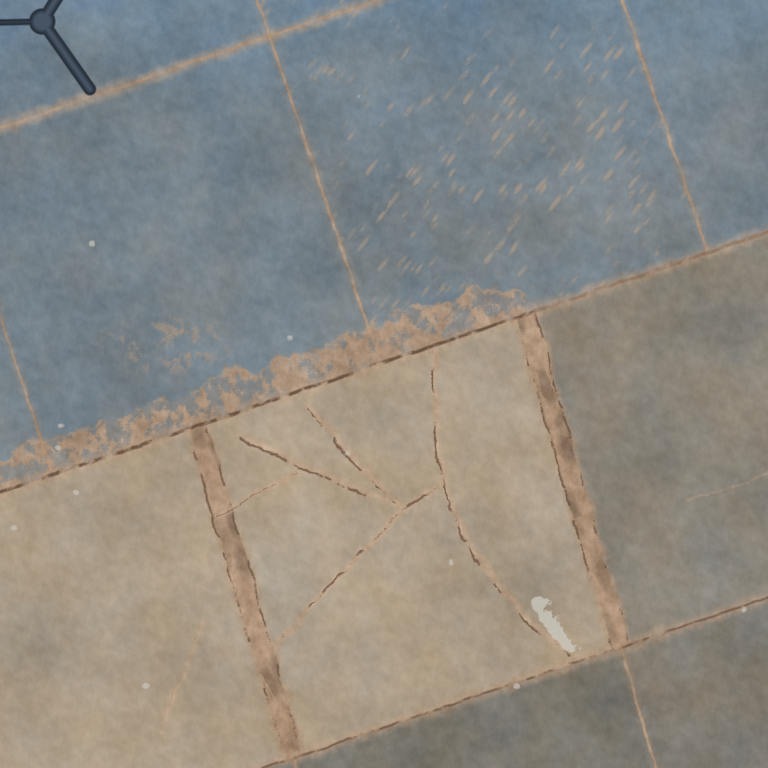
A WebGL 1 fragment shader for this texture:

```glsl
precision highp float;
// Worn stone paving: a blue-grey course above tan slabs, crumbling mortar, cracks and a dark pipe.
uniform vec2 u_resolution;
#define PITCH 0.450
#define CORNER vec2(0.671, 0.586)
#define TILT 0.327
#define THIN 0.0017
#define WIDE 0.0125
#define SPILL 0.046
#define BLUE vec3(0.468, 0.512, 0.540)
#define TAN vec3(0.668, 0.610, 0.530)
#define BROWN vec3(0.530, 0.505, 0.462)
#define SLATE vec3(0.470, 0.455, 0.420)
#define MORTAR vec3(0.690, 0.575, 0.475)
#define GAP vec3(0.370, 0.290, 0.230)

vec2 hash2(vec2 p) {
  return fract(sin(vec2(dot(p, vec2(127.1, 311.7)), dot(p, vec2(269.5, 183.3)))) * 4375.85);
}

// Layered sines, roughly -1 to 1
float waves(vec2 p) {
  float sum = 0.0, amp = 0.5;
  for (int i = 0; i < 6; i++) {
    p = mat2(0.8, 0.6, -0.6, 0.8) * p * 1.75 + 1.3;
    sum += amp * sin(p.x + 1.6 * sin(p.y)) * cos(p.y + 1.1 * sin(p.x * 0.7));
    amp *= 0.68;
  }
  return sum;
}

// Cellular noise: distance to the nearest point, and its random value
vec2 cells(vec2 p) {
  vec2 best = vec2(9.0, 0.0);
  for (int i = 0; i < 9; i++) {
    vec2 id = floor(p) + vec2(mod(float(i), 3.0), floor(float(i) / 3.0)) - 1.0;
    float d = length(id + hash2(id) - p);
    if (d < best.x) best = vec2(d, hash2(id + 17.0).x);
  }
  return best;
}

float ink(float d, float halfWidth) {
  float soft = 0.0008 + 0.6 / u_resolution.y;
  return 1.0 - smoothstep(halfWidth - soft, halfWidth + soft, d);
}

float segment(vec2 p, vec2 a, vec2 b) {
  vec2 ab = b - a;
  return length(p - a - ab * clamp(dot(p - a, ab) / dot(ab, ab), 0.0, 1.0));
}

// Curved fracture, then the star of straight ones
float cracks(vec2 p) {
  float t = clamp(0.544 - p.y, 0.0, 0.397), t2 = t * t;
  float d = length(vec2((p.x - 0.566 - 2.85 * t * t2) / sqrt(1.0 + 73.0 * t2 * t2), 0.544 - p.y - t));
  vec2 hub = vec2(0.523, 0.336);
  d = min(d, segment(p, hub, vec2(0.319, 0.430)));
  d = min(d, segment(p, hub, vec2(0.401, 0.473)));
  d = min(d, segment(p, hub, vec2(0.358, 0.160)));
  d = min(d, segment(p, hub, vec2(0.573, 0.368)));
  d = min(d, segment(p, vec2(0.286, 0.330), vec2(0.390, 0.388)) + 0.001);
  return min(d, segment(p, vec2(0.267, 0.186), vec2(0.208, 0.050)) + 0.002);
}

void main() {
  vec2 p = gl_FragCoord.xy / u_resolution;
  float mid = waves(p * 17.0 + 4.0), fine = waves(p * 75.0), rough = waves(p * 38.0 + 5.0);
  // Tilted paving frame; the lower joints lean slightly
  vec2 q = mat2(cos(TILT), -sin(TILT), sin(TILT), cos(TILT)) * (p - CORNER);
  q += 0.0018 * vec2(rough, waves(p * 24.0 + 9.0));
  q.x -= 0.045 * min(q.y, 0.0);
  float upper = step(0.0, q.y);
  vec2 grid = vec2(q.x - mix(0.013, -0.185, upper), q.y) / PITCH;
  vec2 slab = floor(grid), edge = abs(fract(grid + 0.5) - 0.5) * PITCH;
  // Slab colours and mottling
  float right = step(0.0, slab.x);
  vec3 lower = mix(mix(TAN, BROWN, right), mix(SLATE, BROWN * 0.92, right), step(slab.y, -1.5));
  vec3 col = mix(lower, BLUE + vec3(-0.05, 0.0, 0.05) * smoothstep(0.8, 1.1, p.y), upper);
  col += 0.042 * waves(p * 5.0) + 0.026 * mid + 0.03 * fine;
  col += vec3(0.022, 0.004, -0.018) * waves(p * 9.0 + 2.0);
  // Slanting pale scuffs and rusty stains on the upper course
  vec2 slant = mat2(0.6, -0.8, 0.8, 0.6) * (p + 0.006 * mid);
  vec2 scuff = cells(slant * vec2(28.0, 110.0));
  float scuffed = upper * right * step(slab.x, 0.5) * step(0.62, scuff.y) * smoothstep(-0.3, 0.5, mid);
  col = mix(col, MORTAR + 0.06, 0.5 * scuffed * (1.0 - smoothstep(0.1, 0.45, scuff.x + 0.2 * fine)));
  float stain = 1.0 - smoothstep(0.2, 1.0, length((p - vec2(0.22, 0.55)) / vec2(0.11, 0.05)));
  col = mix(col, MORTAR, 0.7 * stain * smoothstep(-0.1, 0.5, rough + 0.5 * fine));
  // Joints: broad and lumpy between the middle slabs, thin and worn elsewhere
  float middle = (1.0 - upper) * step(-1.5, slab.y), worn = smoothstep(-0.7, 0.2, rough);
  vec3 paste = MORTAR + 0.045 * mid + 0.065 * fine;
  float halfWidth = mix(THIN, WIDE, middle) * (1.0 + 0.3 * mid);
  vec2 lump = cells(q * vec2(40.0, 17.0));
  vec3 filling = paste * mix(1.0, mix(0.74, 1.0, lump.y), middle * (1.0 - smoothstep(0.2, 0.6, lump.x)));
  col = mix(col, paste, mix(0.2, 0.6, middle) * (1.0 - smoothstep(halfWidth, halfWidth + 0.009, edge.x + 0.003 * rough)));
  col = mix(col, filling, mix(0.5 + 0.4 * worn, 0.9, middle) * ink(edge.x, halfWidth));
  col = mix(col, GAP, 0.8 * middle * ink(abs(edge.x - halfWidth), 0.0011) * smoothstep(-0.2, 0.3, rough + 0.5 * mid));
  col = mix(col, paste + 0.04, 0.5 * (1.0 - smoothstep(0.002, 0.014, edge.y + 0.004 * rough)));
  col = mix(col, paste, (0.4 + 0.5 * worn) * ink(edge.y, THIN));
  // Patchy mortar above the main joint, with its dark open gap
  float side = 1.0 - smoothstep(0.0, 0.045, q.x);
  float reach = SPILL * side * (1.0 + 0.45 * waves(p * 12.0 + 7.0));
  float smear = upper * side * (1.0 - smoothstep(reach - 0.006, reach + 0.006, q.y + 0.008 * fine));
  col = mix(col, paste, smear * (0.3 + 0.6 * smoothstep(-0.3, 0.15, rough + 0.4 * fine)));
  col = mix(col, paste + 0.06, 0.5 * smear * ink(abs(q.y - reach), 0.003) * worn);
  float open = ink(abs(q.y), 0.0022) * mix(0.35, 0.85, side);
  open = max(open, (1.0 - upper) * step(0.2, -q.y) * 0.7 * ink(edge.y, 0.0015));
  col = mix(col, GAP, open * smoothstep(-0.6, 0.2, rough + 0.4 * mid));
  // Cracks with chalky lips
  vec2 bent = p + 0.004 * vec2(mid + rough, waves(p * 21.0));
  col = mix(col, paste + 0.05, 0.7 * (1.0 - smoothstep(0.001, 0.008, cracks(bent))));
  col = mix(col, GAP, 0.8 * ink(cracks(bent + 0.002), 0.0013) * smoothstep(-0.2, 0.3, rough + mid));
  col = mix(col, paste, 0.5 * ink(segment(bent, vec2(0.895, 0.348), vec2(1.03, 0.393)), 0.0015));
  // Chalk patch and a few pale chips
  float chalk = segment(bent, vec2(0.697, 0.215), vec2(0.745, 0.155)) + 0.007 * rough;
  col = mix(col, vec3(0.79, 0.78, 0.74), 0.8 * ink(chalk, 0.007));
  vec2 chip = cells(p * 13.0);
  col = mix(col, vec3(0.79, 0.77, 0.73), 0.7 * step(0.95, chip.y) * ink(chip.x / 13.0 + 0.003 * fine, 0.003));
  // Jointed dark pipe in the corner
  vec2 knot = vec2(0.055, 0.972);
  float pipe = min(segment(p, knot, vec2(0.117, 0.884)), segment(p, knot, vec2(0.085, 1.02)));
  pipe = min(min(pipe, segment(p, knot, vec2(-0.03, 0.970)) + 0.004), length(p - knot) - 0.009);
  col = mix(col, mix(vec3(0.28, 0.33, 0.39), vec3(0.14, 0.17, 0.21), smoothstep(0.0, 0.008, pipe)), ink(pipe, 0.008));
  gl_FragColor = vec4(clamp(col, 0.0, 1.0), 1.0);
}
```
